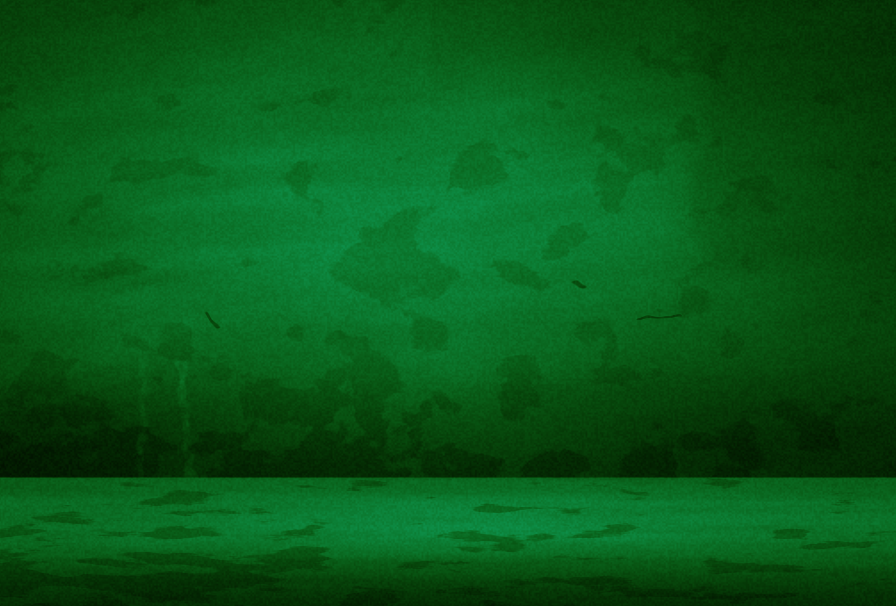
Write a WebGL 1 fragment shader that draws this background.

```glsl
precision highp float;
// A weathered green plaster wall above a softly lit floor.
// Wide glows set the light, thresholded fractal noise makes faint stains and
// flakes, stretched noise makes brush strokes, and fine value noise adds grain.
uniform vec2 u_resolution;

const float HORIZON = 0.212;

float hash(vec2 p) {
  vec3 v = fract(vec3(p.xyx) * 0.1031);
  v += dot(v, v.yzx + 33.33);
  return fract((v.x + v.y) * v.z);
}

float noise(vec2 p) {
  vec2 cell = floor(p);
  vec2 f = fract(p);
  f = f * f * (3.0 - 2.0 * f);
  float low = mix(hash(cell), hash(cell + vec2(1.0, 0.0)), f.x);
  float high = mix(hash(cell + vec2(0.0, 1.0)), hash(cell + 1.0), f.x);
  return mix(low, high, f.y);
}

float fbm(vec2 p) {
  float sum = 0.0;
  float weight = 0.5;
  for (int i = 0; i < 5; i++) {
    sum += weight * noise(p);
    p = mat2(1.6, 1.2, -1.2, 1.6) * p + 7.3;
    weight *= 0.5;
  }
  return sum / 0.97;
}

// Stretched noise keeps its axis, so the strokes stay long.
float strokes(vec2 p) {
  return 0.55 * noise(p) + 0.3 * noise(p * 2.1 + 5.0) + 0.15 * noise(p * 4.3 + 9.0);
}

float spot(vec2 p, vec2 centre, vec2 radius) {
  vec2 d = (p - centre) / radius;
  return exp(-dot(d, d));
}

float segment(vec2 p, vec2 a, vec2 b) {
  vec2 along = b - a;
  float t = clamp(dot(p - a, along) / dot(along, along), 0.0, 1.0);
  return length(p - a - along * t);
}

float line(vec2 p, vec2 a, vec2 b, float width) {
  return 1.0 - smoothstep(0.3 * width, width, segment(p, a, b));
}

float wallLight(vec2 uv, vec2 q) {
  float low = 1.0 - smoothstep(HORIZON, 0.43, uv.y);
  float light = 0.165 + 0.345 * spot(uv, vec2(0.44, 0.63), vec2(0.50, 0.44));
  light += 0.035 * spot(uv, vec2(0.71, 0.64), vec2(0.09, 0.10));
  light += 0.04 * spot(uv, vec2(0.05, 0.55), vec2(0.22, 0.25));
  light *= 1.0 - 0.30 * low;
  light *= 1.0 - 0.25 * spot(uv, vec2(0.05, 0.27), vec2(0.22, 0.11));

  // Broad brush strokes and clouding
  float bend = 0.12 * fbm(q * 2.5);
  float brush = strokes(vec2(q.x * 2.2, (q.y - 0.12 * q.x + bend) * 26.0));
  light *= 1.0 + 0.15 * (brush - 0.5) + 0.16 * (fbm(q * 5.0 + 4.0) - 0.5);
  light *= 1.0 - 0.13 * spot(uv, vec2(0.10, 0.62), vec2(0.11, 0.035));
  light *= 1.0 - 0.12 * spot(uv, vec2(0.15, 0.54), vec2(0.13, 0.025));

  // Stains: a diagonal band, the damp foot of the wall, the upper right
  float band = exp(-pow(segment(uv, vec2(0.54, 0.76), vec2(0.40, 0.54)) / 0.03, 2.0));
  float foot = spot(uv, vec2(0.38, 0.36), vec2(0.34, 0.12));
  float side = spot(uv, vec2(0.67, 0.56), vec2(0.11, 0.14));
  float corner = spot(uv, vec2(0.79, 0.87), vec2(0.04, 0.09));
  float mask = max(max(band * 0.85, foot * 0.65), max(side * 0.55, corner * 0.8));
  mask = max(mask, low * 0.65);
  float edge = fbm(q * vec2(14.0, 18.0) + 2.0) + 0.35 * mask - 0.70;
  float stain = smoothstep(-0.03, 0.04, edge);
  light *= 1.0 - stain * (0.11 + 0.12 * low);

  // Darker plaster beyond a ragged vertical edge
  float ragged = uv.x - 0.775 + 0.05 * (fbm(q * 14.0) - 0.5);
  float upper = smoothstep(0.5, 0.62, uv.y);
  light *= 1.0 - 0.09 * smoothstep(-0.012, 0.02, ragged) * upper;
  light *= 1.0 - 0.15 * spot(uv, vec2(0.78, 0.33), vec2(0.18, 0.10));
  light *= 1.0 - 0.05 * smoothstep(0.478, 0.484, uv.x) * smoothstep(0.7, 0.95, uv.y);

  // Pale drips and short dark cracks
  vec2 wobble = 0.008 * vec2(noise(q * 65.0) - 0.5, noise(q * 58.0 + 8.0) - 0.5);
  vec2 p = uv + wobble;
  float drips = line(p, vec2(0.163, 0.42), vec2(0.155, HORIZON), 0.006);
  drips += line(p, vec2(0.202, 0.40), vec2(0.213, HORIZON), 0.007);
  light += 0.09 * drips * noise(q * 90.0);
  float cracks = line(p, vec2(0.710, 0.475), vec2(0.758, 0.477), 0.003);
  cracks += line(p, vec2(0.640, 0.536), vec2(0.652, 0.528), 0.004);
  cracks += line(p, vec2(0.230, 0.485), vec2(0.243, 0.462), 0.004);
  return light * (1.0 - 0.35 * min(cracks, 1.0));
}

float floorLight(vec2 uv, vec2 q) {
  float light = 0.165 + 0.235 * smoothstep(-0.01, 0.13, uv.y);
  light += 0.115 * spot(uv, vec2(0.54, 0.135), vec2(0.38, 0.075));
  light *= 1.0 - 0.12 * smoothstep(0.16, HORIZON, uv.y);
  light *= 1.0 + 0.16 * (strokes(vec2(q.x * 4.0, q.y * 70.0)) - 0.5);
  // Worn patches, flattened by perspective
  float worn = fbm(vec2(q.x * 10.0, q.y * 50.0)) - 0.66;
  worn += 0.20 * spot(uv, vec2(0.10, 0.06), vec2(0.24, 0.05));
  return light * (1.0 - 0.22 * smoothstep(-0.03, 0.06, worn));
}

// Deep greens stay yellowish; bright ones turn toward emerald.
vec3 greenTone(float light) {
  return vec3(0.09 * light, light, 1.3 * pow(light, 2.6));
}

void main() {
  vec2 uv = gl_FragCoord.xy / u_resolution;
  vec2 q = vec2(uv.x * u_resolution.x / u_resolution.y, uv.y);
  float blur = 1.2 / u_resolution.y;
  float isWall = smoothstep(HORIZON - blur, HORIZON + blur, uv.y);
  float light = mix(floorLight(uv, q), wallLight(uv, q), isWall);
  float grain = noise(q * 340.0) + 0.3 * noise(q * 190.0 + 3.0) - 0.65;
  light = clamp(light + 0.06 * grain, 0.06, 0.62);
  gl_FragColor = vec4(greenTone(light), 1.0);
}
```
